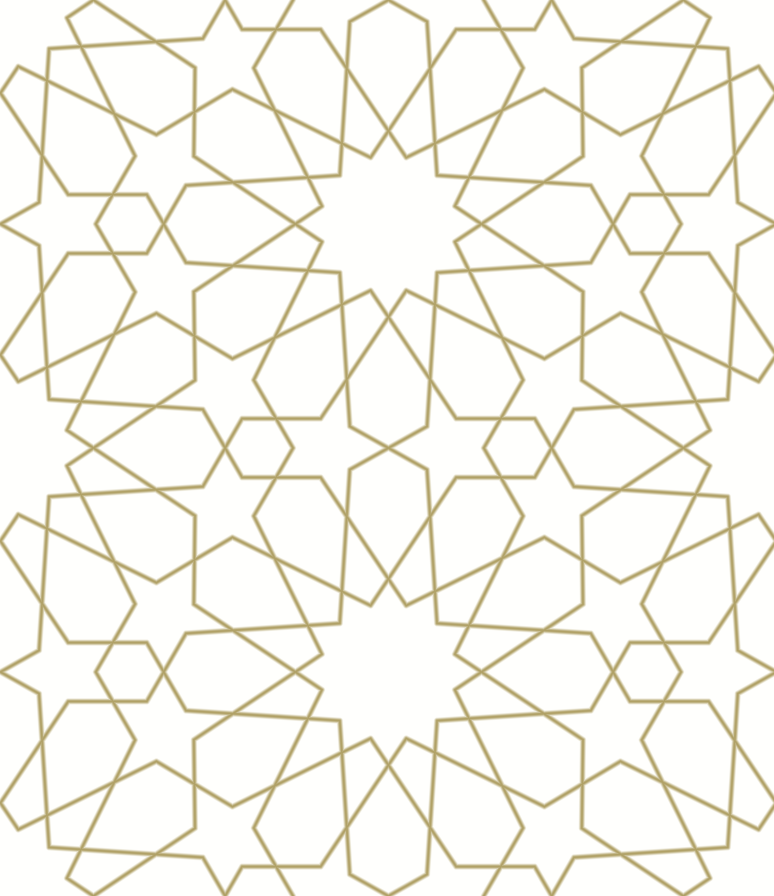
Give the GLSL for this pattern, as a Shadertoy shader.

```glsl
#define REPEATS_DOWN 2.0
#define STAR_CENTRE vec2(0.867, 0.5)
#define LINE_WIDTH 0.0086
#define EDGE_SOFTNESS 0.0042
#define GOLD vec3(0.69, 0.63, 0.40)
#define PAPER vec3(1.0, 1.0, 0.992)

const float SQRT3 = 1.7320508;

float segmentDistance(vec2 p, vec2 a, vec2 b) {
    vec2 ap = p - a, ab = b - a;
    return length(ap - ab * clamp(dot(ap, ab) / dot(ab, ab), 0.0, 1.0));
}

vec2 polar(float radius, float degreesFromVertical) {
    float angle = radians(degreesFromVertical);
    return radius * vec2(sin(angle), cos(angle));
}

// Offset from the nearest star centre on a triangular lattice of spacing 1
vec2 latticeCell(vec2 p) {
    vec2 period = vec2(SQRT3, 1.0);
    vec2 a = mod(p + 0.5 * period, period) - 0.5 * period;
    vec2 b = mod(p, period) - 0.5 * period;
    return dot(a, a) < dot(b, b) ? a : b;
}

// Mirrors the hexagonal cell into one 30 degree wedge beside the vertical
vec2 foldWedge(vec2 p) {
    p = abs(p);
    vec2 mirror = vec2(0.5 * SQRT3, -0.5);
    p -= 2.0 * max(dot(p, mirror), 0.0) * mirror;
    return vec2(abs(p.x), p.y);
}

float strapDistance(vec2 p) {
    // Twelve-pointed star and the petals around it
    vec2 starTip = polar(0.1536, 15.0);
    vec2 crossInner = polar(0.2077, 0.0);
    vec2 crossOuter = polar(0.2077, 30.0);
    vec2 petalInner = polar(0.46, 10.8);
    vec2 petalOuter = polar(0.46, 19.2);

    // Small hexagon around the threefold centre
    vec2 hexCentre = vec2(0.5 / SQRT3, 0.5);
    float hexRadius = (0.5 - petalOuter.y) * 2.0 / SQRT3;
    vec2 hexCross = hexCentre - hexRadius * vec2(0.5, 0.5 * SQRT3);
    vec2 hexCorner = hexCentre - vec2(hexRadius, 0.0);

    float d = segmentDistance(p, starTip, crossInner);
    d = min(d, segmentDistance(p, crossInner, petalOuter));
    d = min(d, segmentDistance(p, petalOuter, hexCross));
    d = min(d, segmentDistance(p, hexCross, hexCorner));
    d = min(d, segmentDistance(p, starTip, crossOuter));
    d = min(d, segmentDistance(p, crossOuter, petalInner));
    return min(d, segmentDistance(p, petalInner, vec2(0.0, 0.5)));
}

void mainImage(out vec4 fragColor, in vec2 fragCoord) {
    float pixel = REPEATS_DOWN / iResolution.y;
    vec2 p = fragCoord * pixel - STAR_CENTRE;
    float d = strapDistance(foldWedge(latticeCell(p)));

    float blur = max(EDGE_SOFTNESS, 0.75 * pixel);
    float ink = 1.0 - smoothstep(-blur, blur, d - 0.5 * LINE_WIDTH);
    fragColor = vec4(mix(PAPER, GOLD, ink), 1.0);
}
```
